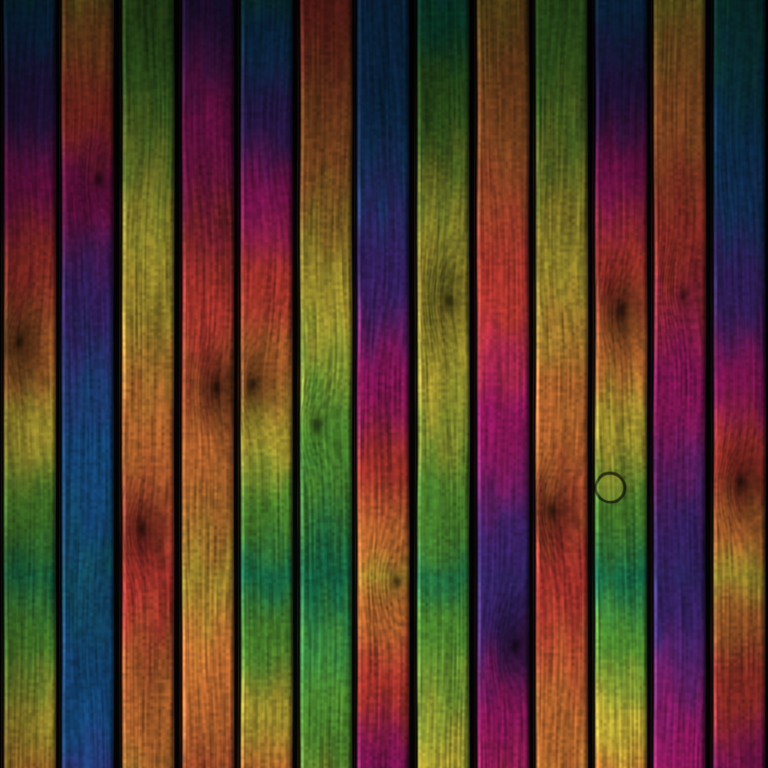
This texture is drawn by a Shadertoy shader. Its source:

```glsl
// Thirteen upright wooden planks, each stained with a mirrored rainbow gradient.

const float PLANKS = 13.0;
const float HALF_WIDTH = 0.445;     // plank half width, in plank pitches
const float EDGE_JITTER = 0.025;    // sideways shift of each plank
const float MIRROR_DEPTH = 0.75;    // depth from the top where the stain reverses
const float GRAIN_STRENGTH = 0.34;
const float SAW_STRENGTH = 0.24;
const float TOP_LIGHT = 0.43;
const vec3 GAP_COLOR = vec3(0.018, 0.014, 0.016);
const vec3 KNOT_RING = vec3(10.33, 0.635, 0.020);   // x in pitches, depth, radius

// Stain wheel: red, orange, yellow, green, teal, blue, indigo, magenta
const vec3 STAIN[8] = vec3[8](
    vec3(0.62, 0.19, 0.16), vec3(0.65, 0.36, 0.16),
    vec3(0.60, 0.54, 0.17), vec3(0.27, 0.48, 0.16),
    vec3(0.07, 0.41, 0.28), vec3(0.07, 0.25, 0.43),
    vec3(0.20, 0.12, 0.36), vec3(0.50, 0.08, 0.32));

// Wheel position of every plank at the mirror line, halfway up and at the top
const vec3 STAIN_PATH[13] = vec3[13](
    vec3(3.7, 0.3, -3.3), vec3(4.7, 6.1, 9.6), vec3(0.0, 1.9, 3.1),
    vec3(1.7, 0.0, -1.9), vec3(3.8, 0.1, -3.4), vec3(3.8, 2.0, 0.1),
    vec3(1.6, -1.9, -3.0), vec3(3.6, 2.1, 4.2), vec3(-2.2, 0.0, 1.5),
    vec3(0.0, 1.8, 3.1), vec3(3.8, 0.3, -3.0), vec3(-2.2, -0.3, 1.8),
    vec3(1.8, -2.0, -3.6));

float hash(vec2 p) {
    vec3 q = fract(vec3(p.xyx) * 0.1031);
    q += dot(q, q.yzx + 33.33);
    return fract((q.x + q.y) * q.z);
}

float noise(vec2 p) {
    vec2 i = floor(p), f = fract(p);
    f = f * f * (3.0 - 2.0 * f);
    return mix(mix(hash(i), hash(i + vec2(1, 0)), f.x),
               mix(hash(i + vec2(0, 1)), hash(i + vec2(1, 1)), f.x), f.y);
}

vec3 stain(float t) {
    int i = int(mod(floor(t), 8.0));
    return mix(STAIN[i], STAIN[(i + 1) % 8], smoothstep(0.0, 1.0, fract(t)));
}

// Quadratic through the three stops of a plank
float stainPosition(int id, float depth) {
    vec3 p = STAIN_PATH[id];
    float s = abs(depth - MIRROR_DEPTH) / MIRROR_DEPTH;
    return p.x + s * (4.0 * p.y - 3.0 * p.x - p.z) + s * s * 2.0 * (p.x - 2.0 * p.y + p.z);
}

// Brightness of the wood: grain lines bent around a knot, fibres and saw marks
float woodShade(vec2 p, float id) {
    vec2 seed = vec2(id * 17.0 + 5.0, id * 31.0 + 9.0);
    vec2 knot = vec2(0.5 * hash(seed) - 0.25, 0.2 + 0.65 * hash(seed + 3.7));
    vec2 r = (p - knot) * vec2(1.0 / PLANKS, 0.6);
    float pull = exp(-dot(r, r) * 900.0);
    float bend = 0.45 * noise(vec2(p.x * 1.5, p.y * 6.0) + seed) + 0.5 * pull;
    float lines = 0.5 + 0.5 * sin(55.0 * (p.x + bend));
    float fibre = noise(vec2((p.x + 0.2 * bend) * 26.0, p.y * 14.0) + seed);
    float saw = noise(vec2(p.x * 15.0, p.y * 230.0) + seed);
    float blotch = noise(vec2(p.x * 1.2, p.y * 7.0) + seed + 50.0);
    float figure = mix(0.25, 1.0, noise(vec2(p.x, p.y * 4.0) + seed + 80.0));
    float shade = 1.0 + GRAIN_STRENGTH * (fibre - 0.5 + 0.45 * figure * (lines - 0.5));
    shade += SAW_STRENGTH * (saw - 0.5) + 0.30 * (blotch - 0.5);
    float darkness = 0.5 * hash(seed + 8.1);
    return shade * (1.0 - darkness * pull) * (1.0 - 0.5 * exp(-dot(r, r) * 25000.0));
}

void mainImage(out vec4 fragColor, in vec2 fragCoord) {
    vec2 uv = fragCoord / iResolution.xy;
    float depth = 1.0 - uv.y;
    float x = uv.x * PLANKS;
    float aa = PLANKS / iResolution.x;

    // Plank index and position across it
    float id = min(floor(x), PLANKS - 1.0);
    float shift = EDGE_JITTER * (2.0 * hash(vec2(id, 4.0)) - 1.0);
    float wobble = 0.014 * (noise(vec2(id * 9.0, depth * 7.0)) - 0.5);
    float across = x - id - 0.5 - shift - wobble;
    float inside = HALF_WIDTH - abs(across);
    float plank = smoothstep(-aa, aa, inside);

    // Stained wood
    float tint = stainPosition(int(id), depth);
    tint += 0.3 * (noise(vec2(across * 5.0 + id * 13.0, depth * 22.0)) - 0.5);
    vec3 dye = stain(tint);
    vec3 color = dye * woodShade(vec2(across, depth), id);

    // Round knot with a dark rim
    vec2 k = vec2((x - KNOT_RING.x) / PLANKS, depth - KNOT_RING.y);
    float d = length(k) * (1.0 + 0.12 * noise(k * 90.0 + 20.0)) - KNOT_RING.z;
    color = mix(color, color * 0.6 + STAIN[2] * 0.5, 0.7 * smoothstep(0.003, -0.003, d));
    color *= 1.0 - 0.65 * smoothstep(0.0035, 0.0005, abs(d));

    // Lit left edge, shaded right edge
    float left = across + HALF_WIDTH;
    float right = HALF_WIDTH - across;
    float wear = 0.4 + 0.6 * noise(vec2(id * 7.0, depth * 18.0));
    color += (0.3 * dye + 0.13) * wear * smoothstep(0.045, 0.0, abs(left - 0.045));
    color *= mix(0.45, 1.0, smoothstep(0.0, 0.10, right));
    color *= mix(0.55, 1.0, smoothstep(0.0, 0.03, left));

    // Dark gap with a faint glimpse of the plank side
    float side = smoothstep(0.025, 0.0, abs(left + 0.03));
    vec3 gap = GAP_COLOR + 0.22 * side * wear * mix(dye, STAIN[0], 0.3);
    color = mix(gap, color, plank);

    // Light falls off to the top and the sides
    float light = mix(TOP_LIGHT, 1.0, smoothstep(-0.05, 0.5, depth));
    light *= mix(0.72, 1.0, smoothstep(0.0, 0.12, uv.x));
    light *= mix(0.82, 1.0, smoothstep(0.0, 0.12, 1.0 - uv.x));
    fragColor = vec4(clamp(color * light, 0.0, 1.0), 1.0);
}
```
